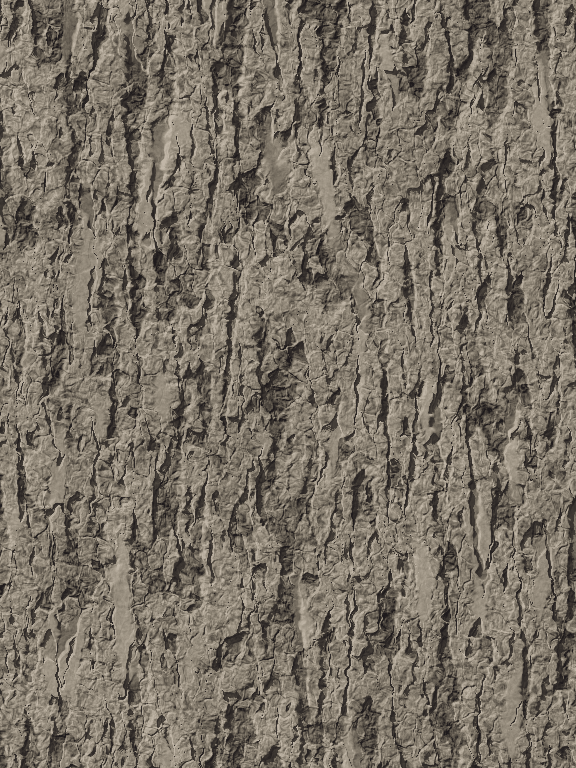
A WebGL 1 fragment shader for this texture:

```glsl
precision highp float;
// Weathered tree bark: upright ridges split by broken dark fissures, covered
// in ragged scales, pits and hairline cracks. A height field of gradient noise
// and cells is lit from the upper left, with short cast shadows.

uniform vec2 u_resolution;

const vec2 LIGHT_DIR = vec2(-0.64, 0.77);
const vec3 SHADE_COLOR = vec3(0.19, 0.17, 0.16);
const vec3 PALE_COLOR = vec3(0.71, 0.67, 0.61);
const vec3 MID_WARMTH = vec3(0.015, 0.012, -0.004);

vec2 hash2(vec2 cell) {
  vec2 k = vec2(dot(cell, vec2(127.1, 311.7)), dot(cell, vec2(269.5, 183.3)));
  return fract(sin(k) * 43758.55);
}

float corner(vec2 cell, vec2 offset) {
  return dot(hash2(cell) * 2.0 - 1.0, offset);
}

float gradientNoise(vec2 p) {
  vec2 i = floor(p);
  vec2 f = p - i;
  vec2 u = f * f * f * (f * (f * 6.0 - 15.0) + 10.0);
  vec2 e = vec2(1.0, 0.0);
  return mix(mix(corner(i, f), corner(i + e.xy, f - e.xy), u.x),
             mix(corner(i + e.yx, f - e.yx), corner(i + e.xx, f - e.xx), u.x), u.y);
}

// x: smooth sum of octaves, y: creased sum with sharp valleys
vec2 octaves(vec2 p) {
  vec2 sum = vec2(0.0);
  float amplitude = 1.0;
  for (int i = 0; i < 3; i++) {
    float n = gradientNoise(p);
    sum += amplitude * vec2(n, min(abs(n), 0.3));
    p = mat2(0.9, 0.44, -0.44, 0.9) * p * 2.03 + 17.3;
    amplitude *= 0.65;
  }
  return sum;
}

// x: distance to the cell border, y: random value of the cell
vec2 flakeCells(vec2 p) {
  vec2 base = floor(p);
  float nearest = 8.0;
  float second = 8.0;
  float id = 0.0;
  for (int j = -1; j <= 1; j++) {
    for (int i = -1; i <= 1; i++) {
      vec2 cell = base + vec2(float(i), float(j));
      vec2 jitter = hash2(cell);
      float d = length(cell + jitter - p);
      if (d < nearest) {
        second = nearest;
        nearest = d;
        id = fract(jitter.x * 7.0 + jitter.y * 13.0);
      } else {
        second = min(second, d);
      }
    }
  }
  return vec2(second - nearest, id);
}

vec2 warp(vec2 p, float frequency, float amount) {
  vec2 q = p * frequency;
  return p + amount * vec2(gradientNoise(q), gradientNoise(q + 31.7));
}

vec2 barkWarp(vec2 p) {
  return warp(warp(warp(p, 8.0, 0.014), 45.0, 0.011), 140.0, 0.003);
}

// Depth of upright cracks, 0 on the ridges and 1 at the bottom
float fissure(vec2 p, vec2 frequency, float width, float threshold) {
  float line = abs(gradientNoise(p * frequency));
  float opening = gradientNoise(p * frequency * vec2(0.7, 2.6) + 7.4);
  float spread = width * smoothstep(threshold, threshold + 0.4, opening) + 0.001;
  return 1.0 - smoothstep(0.4 * spread, spread, line);
}

// 1 where the outer scales have fallen off and the wood is smooth
float barePatch(vec2 p) {
  return smoothstep(0.18, 0.28, gradientNoise(p * vec2(19.0, 4.6) + 53.6));
}

float barkHeight(vec2 p) {
  vec2 q = barkWarp(p);
  float rough = 1.0 - 0.8 * barePatch(q);
  float depth = max(fissure(q, vec2(17.0, 2.3), 0.2, -0.22),
                    0.75 * fissure(q + 4.7, vec2(29.0, 5.5), 0.2, -0.08));
  float pit = smoothstep(0.27, 0.34, gradientNoise(q * vec2(40.0, 24.0) + 21.2));
  vec2 flake = flakeCells(q * vec2(36.0, 21.0));
  float flakeLevel = mix(0.4, flake.y, smoothstep(0.0, 0.1, flake.x));
  float crease = octaves(q * vec2(48.0, 40.0)).y;
  float scales = 0.42 * flakeLevel + 0.5 * crease - 0.3 * pit;
  return 0.5 * (1.0 - depth) + mix(0.34, scales, rough);
}

float castShadow(vec2 p, float height) {
  float cover = 0.0;
  for (int i = 1; i <= 5; i++) {
    float reach = float(i);
    cover = max(cover, barkHeight(p + LIGHT_DIR * 0.003 * reach) - height - 0.075 * reach);
  }
  return smoothstep(0.05, 0.15, cover);
}

// Thin dark lines that come and go
float hairline(vec2 p, vec2 frequency) {
  float line = abs(gradientNoise(p * frequency + 11.8));
  float presence = smoothstep(-0.1, 0.15, gradientNoise(p * frequency * 0.6 + 40.3));
  return presence * (1.0 - smoothstep(0.02, 0.1, line));
}

void main() {
  vec2 p = gl_FragCoord.xy / u_resolution.x;
  vec2 q = barkWarp(p);
  float height = barkHeight(p);
  float bare = barePatch(q);
  float relief = (height - barkHeight(p + LIGHT_DIR * 0.0026)) * 2.3;
  float hollow = 1.0 - smoothstep(0.22, 0.58, height);
  float cracks = max(hairline(q, vec2(52.0, 44.0)), hairline(q + 3.3, vec2(34.0, 60.0)));

  // Tone: relief, grain and broad weathering, then cracks and shade
  float tone = 0.71 + clamp(relief, -0.45, 0.26);
  tone += 0.32 * (1.0 - 0.5 * bare) * octaves(p * vec2(135.0, 120.0)).x;
  tone += 0.2 * gradientNoise(p * vec2(11.0, 4.0) + 3.1);
  tone += 0.08 * bare - 0.4 * hollow - 0.3 * cracks * (1.0 - 0.8 * bare);
  tone = mix(tone, 0.14 * tone - 0.02, 0.9 * castShadow(p, height));
  tone = clamp(tone, -0.12, 1.1);

  vec3 color = mix(SHADE_COLOR, PALE_COLOR, tone);
  color += MID_WARMTH * (4.0 * tone * (1.0 - tone));
  gl_FragColor = vec4(color, 1.0);
}
```
